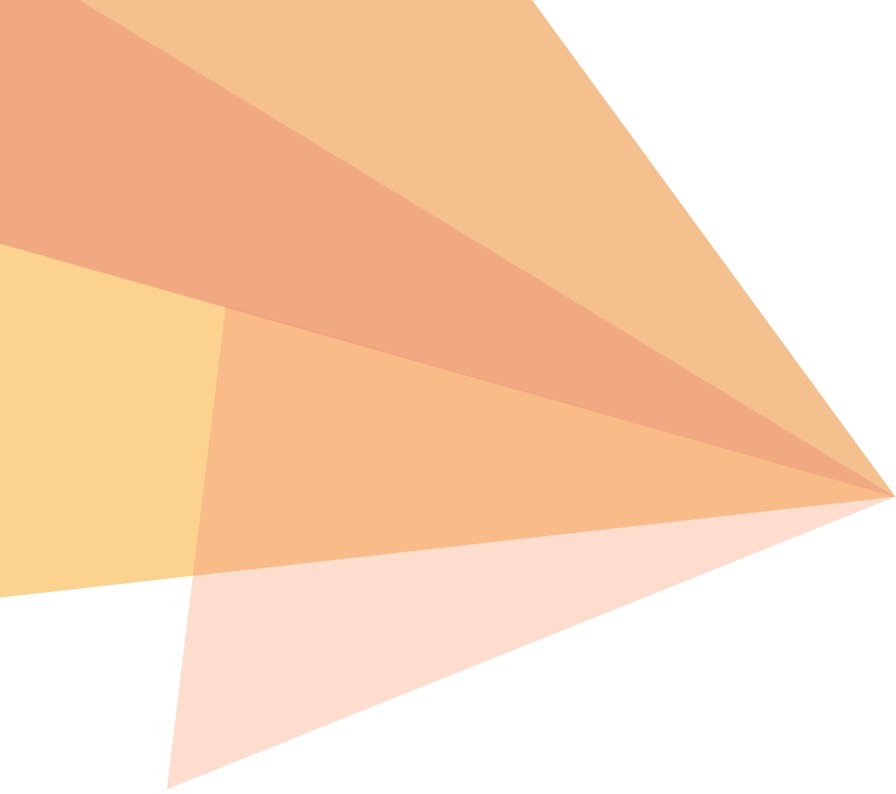
This background is drawn by a Shadertoy shader. Its source:

```glsl
// Corners, as fractions of the canvas
const vec2 APEX        = vec2(0.9993, 0.3744);
const vec2 TAN_TOP     = vec2(0.5938, 1.0);
const vec2 SALMON_TOP  = vec2(0.0885, 1.0);
const vec2 YELLOW_TOP  = vec2(0.0, 0.6931);
const vec2 YELLOW_BASE = vec2(0.0, 0.2474);
const vec2 BLUSH_TOP   = vec2(0.2520, 0.6150);
const vec2 BLUSH_BASE  = vec2(0.1862, 0.0059);

// Colours
const vec3 PAPER  = vec3(1.0);
const vec3 TAN    = vec3(0.957, 0.753, 0.557);
const vec3 SALMON = vec3(0.945, 0.663, 0.510);
const vec3 YELLOW = vec3(0.984, 0.824, 0.557);
const vec3 ORANGE = vec3(0.976, 0.733, 0.533);
const vec3 BLUSH  = vec3(0.992, 0.867, 0.804);
const vec3 SEAM   = vec3(0.945, 0.620, 0.490);

// Smooth coverage of the half-plane to the left of the line from a to b
float leftOf(vec2 pixel, vec2 a, vec2 b) {
    vec2 start = a * iResolution.xy;
    vec2 along = normalize(b * iResolution.xy - start);
    vec2 offset = pixel - start;
    return clamp(along.x * offset.y - along.y * offset.x + 0.5, 0.0, 1.0);
}

// Coverage below the ray that leaves the apex through a corner
float belowRay(vec2 pixel, vec2 corner) {
    return leftOf(pixel, APEX, corner);
}

void mainImage(out vec4 fragColor, in vec2 fragCoord) {
    // Translucent triangle, bounded on its left by a slanted edge
    float insideBlush = leftOf(fragCoord, BLUSH_TOP, BLUSH_BASE);
    vec3 middle = mix(YELLOW, ORANGE, insideBlush);
    vec3 lower = mix(PAPER, BLUSH, insideBlush);
    float seam = insideBlush * belowRay(fragCoord, BLUSH_TOP);

    // Sweep the fan from top to bottom, each ray starting a new wedge
    vec3 color = mix(PAPER, TAN, belowRay(fragCoord, TAN_TOP));
    color = mix(color, SALMON, belowRay(fragCoord, SALMON_TOP));
    color = mix(color, SEAM, seam);
    color = mix(color, middle, belowRay(fragCoord, YELLOW_TOP));
    color = mix(color, lower, belowRay(fragCoord, YELLOW_BASE));
    color = mix(color, PAPER, belowRay(fragCoord, BLUSH_BASE));

    // Nothing extends past the apex
    float pastApex = clamp(fragCoord.x - APEX.x * iResolution.x + 0.5, 0.0, 1.0);
    fragColor = vec4(mix(color, PAPER, pastApex), 1.0);
}
```
